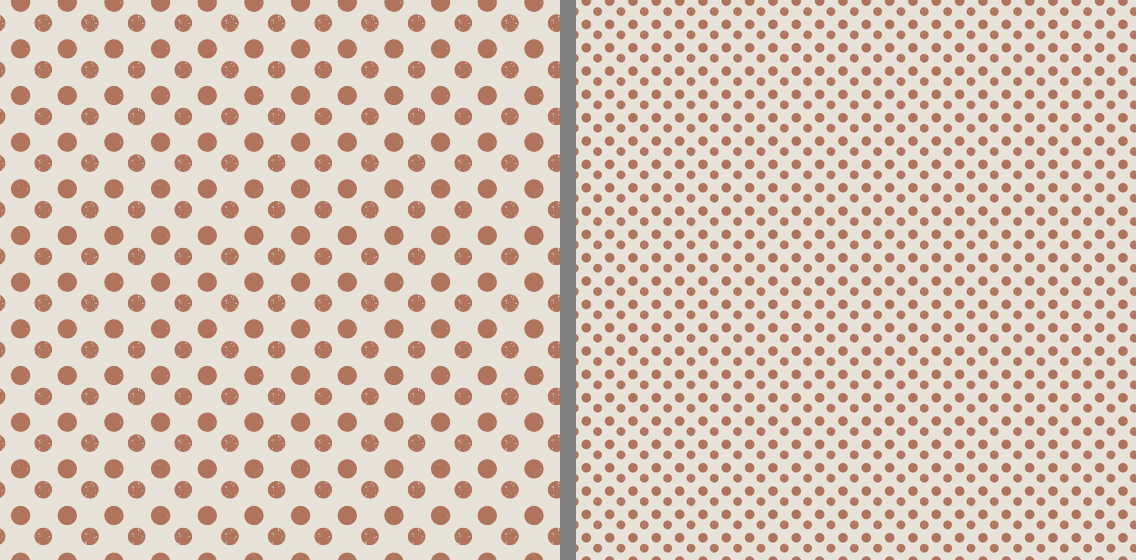
Left: one tile. Right: repeated 2 by 2.
A three.js fragment shader for this pattern:

```glsl
varying vec2 vUv;

vec2 gradientAt(vec2 lattice) {
  float angle = 6.2832 * fract(sin(dot(lattice, vec2(127.1, 311.7))) * 4375.85);
  return vec2(cos(angle), sin(angle));
}

float gradientNoise(vec2 p) {
  vec2 i = floor(p), f = fract(p);
  vec2 u = f * f * f * (f * (f * 6.0 - 15.0) + 10.0);
  float low = mix(dot(gradientAt(i), f),
                  dot(gradientAt(i + vec2(1, 0)), f - vec2(1, 0)), u.x);
  float high = mix(dot(gradientAt(i + vec2(0, 1)), f - vec2(0, 1)),
                   dot(gradientAt(i + vec2(1, 1)), f - vec2(1, 1)), u.x);
  return mix(low, high, u.y);
}

// Offset from the dot centre inside its own repeat
vec2 dotSpace(vec2 grid, vec2 centre) {
  return fract(grid - centre + 0.5) - 0.5;
}

// Soft region where the print has rubbed off
float patchAt(vec2 p, vec2 centre, float size) {
  vec2 d = (p - centre) / size;
  return exp(-dot(d, d));
}

// Ragged disc
float disc(vec2 p, float radius) {
  float rim = 0.006 * gradientNoise(p * 24.0 + 7.3);
  return 1.0 - smoothstep(-0.012, 0.012, length(p) - radius + rim);
}

// Chips and hairline cracks, confined to the worn region
float wear(vec2 p, float worn, vec2 seed) {
  float chips = smoothstep(0.14, 0.38, gradientNoise(p * 27.0 + seed) - 0.5 * (1.0 - worn));
  float crack = 1.0 - smoothstep(0.02, 0.13, abs(gradientNoise(p * 13.0 + seed + 31.4)));
  float broken = smoothstep(0.0, 0.3, gradientNoise(p * 18.0 + seed + 12.7));
  return max(chips, 0.75 * crack * broken * smoothstep(0.4, 0.9, worn));
}

void main() {
  vec2 grid = vUv * 12.0;
  vec2 large = dotSpace(grid, vec2(0.441, 0.953));
  vec2 small = dotSpace(grid, vec2(0.927, 0.505));

  // Large dots: light wear at the top and the right rim
  float largeWorn = 0.75 * patchAt(large, vec2(-0.05, 0.15), 0.07)
                  + 0.75 * patchAt(large, vec2(0.15, -0.01), 0.06)
                  + 0.6 * patchAt(large, vec2(0.07, -0.17), 0.05);

  // Small dots: heavier wear on both sides and along the lower left
  float smallWorn = 0.35
                  + 0.6 * patchAt(small, vec2(0.11, -0.05), 0.08)
                  + 0.5 * patchAt(small, vec2(-0.08, 0.03), 0.07)
                  + 0.6 * patchAt(small, vec2(-0.1, -0.14), 0.06)
                  + 0.5 * patchAt(small, vec2(0.05, 0.12), 0.06);

  float largeInk = disc(large, 0.206) * (1.0 - 0.8 * wear(large, largeWorn, vec2(3.7, 9.2)));
  float smallInk = disc(small, 0.188) * (1.0 - 0.8 * wear(small, min(smallWorn, 1.0), vec2(18.4, 5.6)));

  vec3 cream = vec3(0.9, 0.885, 0.843);
  vec3 terracotta = vec3(0.69, 0.45, 0.36);
  gl_FragColor = vec4(mix(cream, terracotta, max(largeInk, smallInk)), 1.0);
}
```
